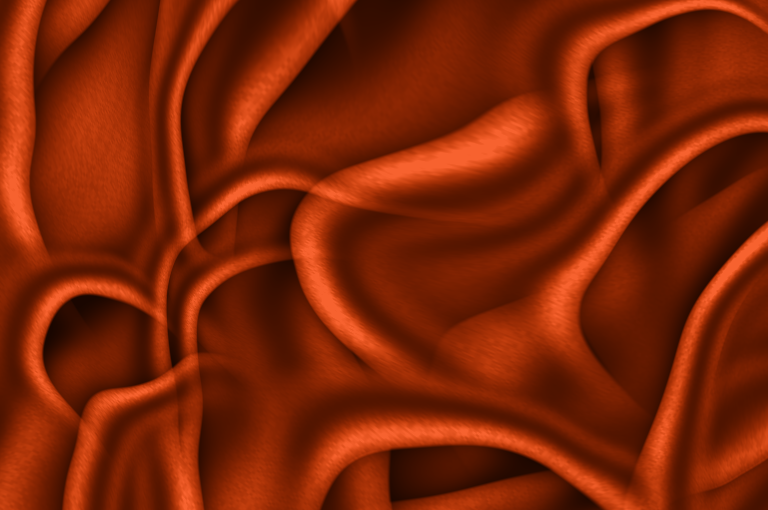
Write a Shadertoy shader that draws this texture.

```glsl
float hash(vec2 p) {
    return fract(sin(dot(p, vec2(127.1, 311.7))) * 43758.5453);
}

float noise(vec2 p) {
    vec2 cell = floor(p), f = fract(p);
    f = f * f * f * (f * (f * 6.0 - 15.0) + 10.0);
    float low = mix(hash(cell), hash(cell + vec2(1, 0)), f.x);
    float high = mix(hash(cell + vec2(0, 1)), hash(cell + vec2(1, 1)), f.x);
    return mix(low, high, f.y);
}

vec2 noise2(vec2 p) {
    return vec2(noise(p), noise(p + vec2(37.2, 11.8))) - 0.5;
}

float bell(float x, float center, float width) {
    float t = (x - center) / width;
    return exp(-t * t);
}

// Broad soft waves running up to the right
float softWaves(vec2 p) {
    float phase = dot(p, vec2(-0.72, 0.69)) * 17.0 + 3.5 * noise(p * 2.3);
    float wave = 0.20 * sin(phase) + 0.09 * sin(phase * 2.0 + 4.0 * noise(p * 1.8 + 7.0));
    return 0.55 + wave + 0.25 * (noise(p * 2.6 + 19.0) - 0.5);
}

// A curved fold: shadow outside the rim, sheen and valley inside it
float addFold(float tone, vec2 p, float id, float size) {
    vec2 seed = vec2(id, 3.7);
    vec2 middle = fract(vec2(0.7549, 0.5698) * id + vec2(0.2, 0.4)) * vec2(1.7, 1.2) - 0.1;
    float angle = 2.25 + 1.9 * (hash(seed) - 0.5);
    float radius = mix(0.2, 0.95, size) * mix(0.8, 1.25, hash(seed + 1.0));
    float reach = min(0.62, radius * 1.7);
    float side = hash(seed + 2.0) < 0.5 ? -1.0 : 1.0;
    vec2 normal = vec2(cos(angle), sin(angle));
    vec2 offset = p - middle;

    float along = dot(offset, vec2(-normal.y, normal.x)) / reach;
    float depth = side * (radius - length(offset + radius * normal));
    float width = mix(0.11, 0.25, size) * (1.0 + 0.45 * clamp(along, -1.0, 1.0));
    float u = depth / width;
    float fade = 1.0 - smoothstep(0.45, 1.0, length(offset) / reach);
    float inside = smoothstep(-0.003, 0.005, depth);

    float shadow = exp(min(depth, 0.0) / 0.055) * (1.0 - inside);
    tone *= 1.0 - 0.55 * fade * shadow;
    float gloss = 0.5 + 0.32 * noise(vec2(along * 3.0, id * 5.3));
    float shade = 0.24 + gloss * bell(u, 0.17, 0.2) + 0.28 * bell(u, 0.82, 0.22);
    return mix(tone, shade, fade * inside * (1.0 - smoothstep(0.55, 1.35, u)));
}

vec3 satin(float tone) {
    float green = 0.245 * tone + 0.165 * pow(tone, 4.0);
    return vec3(tone, green, 0.215 * pow(tone, 5.0));
}

void mainImage(out vec4 fragColor, in vec2 fragCoord) {
    vec2 uv = fragCoord / iResolution.y;

    // Bend the cloth into sweeping curves
    vec2 cloth = uv + 0.36 * noise2(uv * 1.7 + 4.0);
    cloth += 0.085 * noise2(cloth * 4.2 + 9.0);

    // Large folds lie beneath small ones
    float tone = softWaves(cloth);
    for (int i = 0; i < 22; i++) {
        float id = float(i);
        tone = addFold(tone, cloth, id + 1.0, 1.0 - id / 21.0);
    }

    // Fine weave, strongest on lit cloth
    vec2 thread = mat2(0.8, 0.6, -0.6, 0.8) * cloth;
    float weave = noise(thread * vec2(150.0, 230.0)) - 0.5;
    tone += weave * 0.11 * smoothstep(0.2, 0.9, tone);

    fragColor = vec4(satin(clamp(tone * 1.04, 0.1, 0.97)), 1.0);
}
```
